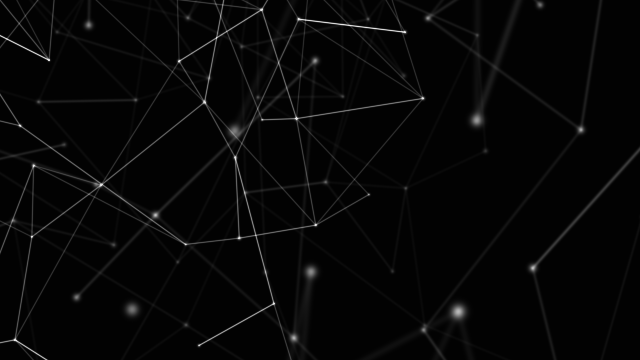
Reproduce this background procedurally as a Shadertoy shader.

```glsl
// Plexus of glowing nodes and thin links on black, in four layers of depth blur.

vec3 hash3(vec3 p) {
    p = fract(p * vec3(0.1031, 0.1030, 0.0973));
    p += dot(p, p.yxz + 33.33);
    return fract((p.xxy + p.yxx) * p.zyx);
}

// Node of a cell: position in canvas heights, and a rank that decides if it exists.
vec3 nodeOf(vec2 cell, float size, float seed) {
    vec3 h = hash3(vec3(cell + 50.0, seed));
    return vec3((cell + 0.1 + 0.8 * h.xy) * size, h.z);
}

// Share of cells that hold a node; "crowded" layers thin out to the right and below.
float density(vec2 p, float crowded) {
    float cluster = (1.0 - smoothstep(1.05, 1.5, p.x)) * mix(0.35, 0.85, smoothstep(0.1, 0.45, p.y));
    return mix(0.65, cluster, crowded);
}

float segmentDistance(vec2 p, vec2 a, vec2 b) {
    vec2 ab = b - a;
    return length(p - a - ab * clamp(dot(p - a, ab) / dot(ab, ab), 0.0, 1.0));
}

float glow(float d, float radius) {
    return exp(-d * d / (radius * radius));
}

// "lean" is the range of sideways strides of the links, in cells.
float network(vec2 p, float size, float seed, float crowded, int linkCount, vec2 lean,
              float lineWidth, float lineLight, float dotRadius, float dotLight) {
    vec2 home = floor(p / size);
    float width = max(lineWidth, 0.7 / iResolution.y);
    float light = 0.0;
    for (int y = -2; y <= 0; y++)
    for (int x = -2; x <= 2; x++) {
        vec2 cell = home + vec2(x, y);
        vec3 a = nodeOf(cell, size, seed);
        if (a.z > density(a.xy, crowded)) continue;

        // Node, with its own size and brightness
        float vary = fract(a.z * 57.0);
        light += dotLight * mix(0.5, 1.0, vary) * glow(length(p - a.xy), dotRadius * mix(0.75, 1.1, vary));

        // Links to random cells above or to the right; sparse layers rise steeply
        for (int i = 0; i < linkCount; i++) {
            vec3 h = hash3(vec3(cell + 80.0, seed + 7.3 * float(i + 1)));
            float rise = pow(h.y, mix(0.5, 1.0, crowded));
            vec2 stride = floor(vec2(mix(lean.x, lean.y, h.x), rise * 3.0));
            if (stride.y < 0.5) stride.x = max(stride.x, 1.0);
            vec3 b = nodeOf(cell + stride, size, seed);
            if (b.z > density(b.xy, crowded)) continue;
            float strength = mix(0.4, 1.0, h.z * h.z);
            light += lineLight * strength * glow(segmentDistance(p, a.xy, b.xy), width);
        }
    }
    return light;
}

void mainImage(out vec4 fragColor, in vec2 fragCoord) {
    vec2 p = fragCoord / iResolution.y;
    float light = 0.006;
    // Faint far layer, sharp focal layer, soft middle layer, blurred near layer
    light += network(p, 0.21, 3.0, 0.9, 3, vec2(-2, 2), 0.0038, 0.075, 0.0075, 0.16);
    light += network(p, 0.20, 11.0, 1.0, 4, vec2(-2, 2), 0.0020, 0.40, 0.0050, 0.55);
    light += network(p, 0.36, 23.0, 0.0, 2, vec2(-1, 2), 0.0048, 0.16, 0.0105, 0.48);
    light += network(p, 0.56, 37.0, 0.0, 2, vec2(0, 2), 0.0105, 0.125, 0.0180, 0.60);
    fragColor = vec4(vec3(min(light, 0.9)), 1.0);
}
```
